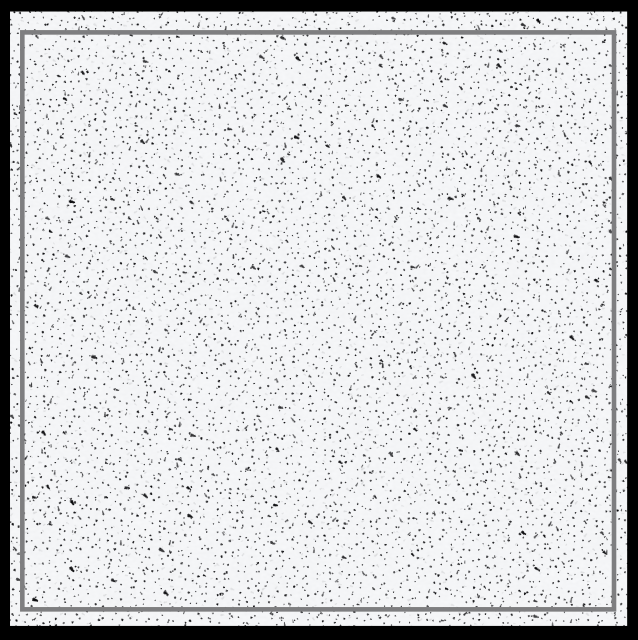
Give the GLSL for this texture, as a Shadertoy shader.

```glsl
// Speckled white mineral ceiling tile with a thin grey frame and black surround.

vec2 hash2(vec2 p) {
    vec3 q = fract(p.xyx * vec3(0.1031, 0.1030, 0.0973));
    q += dot(q, q.yzx + 33.33);
    return fract((q.xx + q.yz) * q.zy);
}

float gradientNoise(vec2 p) {
    vec2 i = floor(p), f = fract(p);
    vec2 u = f * f * (3.0 - 2.0 * f);
    vec2 e = vec2(0.0, 1.0);
    float a = dot(hash2(i) * 2.0 - 1.0, f);
    float b = dot(hash2(i + e.yx) * 2.0 - 1.0, f - e.yx);
    float c = dot(hash2(i + e.xy) * 2.0 - 1.0, f - e.xy);
    float d = dot(hash2(i + e.yy) * 2.0 - 1.0, f - e.yy);
    return mix(mix(a, b, u.x), mix(c, d, u.x), u.y);
}

// Scattered tapered chips: halfSize is (half length, radius) in canvas units.
float chips(vec2 p, float cells, float share, vec2 halfSize, float angle, float spread) {
    float soft = max(0.85 / iResolution.y, 0.0008);
    float ragged = gradientNoise(p * 420.0) * halfSize.y * 0.9;
    vec2 home = floor(p * cells);
    float cover = 0.0;
    for (int y = -1; y <= 1; y++)
    for (int x = -1; x <= 1; x++) {
        vec2 cell = home + vec2(x, y);
        vec2 shape = hash2(cell + cells + 31.0);
        vec2 pick = hash2(cell + cells * 3.0 + 77.0);
        if (pick.x > share) continue;
        vec2 q = p - (cell + 0.5 + (hash2(cell + cells) - 0.5) * 0.86) / cells;
        float a = angle + (shape.x - 0.5) * spread;
        q = mat2(cos(a), -sin(a), sin(a), cos(a)) * q;
        vec2 size = halfSize * mix(0.6, 1.4, shape.y * shape.y);
        float taper = 1.0 - 0.5 * clamp(q.x / (size.x + size.y), -1.0, 1.0);
        float d = length(vec2(max(abs(q.x) - size.x, 0.0), q.y)) - size.y * taper;
        float ink = mix(0.72, 1.0, pick.y);
        cover = max(cover, ink * smoothstep(soft, -soft, d + ragged));
    }
    return cover;
}

// Antialiased rectangle between two corners, in 0..1 canvas coordinates.
float box(vec2 uv, vec2 low, vec2 high) {
    vec2 edge = clamp(min(uv - low, high - uv) * iResolution.xy + 0.5, 0.0, 1.0);
    return edge.x * edge.y;
}

void mainImage(out vec4 fragColor, in vec2 fragCoord) {
    vec2 uv = fragCoord / iResolution.xy;
    vec2 p = fragCoord / iResolution.y;

    // Matte ground with faint relief
    float relief = 0.016 * gradientNoise(p * vec2(150.0, 210.0))
                 + 0.008 * gradientNoise(p * 24.0);
    vec3 color = vec3(0.957, 0.961, 0.968) + relief;

    // Pale dents, fine dots, upright splinters and large slanted flakes
    float dents = 0.1 * chips(p + 5.3, 61.0, 0.5, vec2(0.0014, 0.0009), 0.0, 2.0);
    float dots = chips(p, 82.0, 0.96, vec2(0.0004, 0.00095), -0.5, 3.0);
    float splinters = 0.85 * chips(p + 2.7, 33.0, 0.5, vec2(0.0022, 0.0008), 1.5, 1.6);
    float flakes = chips(p + 9.1, 27.0, 0.38, vec2(0.0021, 0.0014), -0.55, 0.9);
    float speckle = max(max(dents, dots), max(splinters, flakes));
    color = mix(color, vec3(0.03, 0.03, 0.04), speckle);

    // Grey frame
    vec2 low = vec2(0.0314, 0.0443), high = vec2(0.966, 0.953);
    float frame = box(uv, low, high) - box(uv, low + 0.0072, high - 0.0072);
    color = mix(color, vec3(0.495, 0.495, 0.5), frame);

    // Black surround
    color *= box(uv, vec2(0.0157, 0.022), vec2(0.983, 0.982));
    fragColor = vec4(color, 1.0);
}
```
